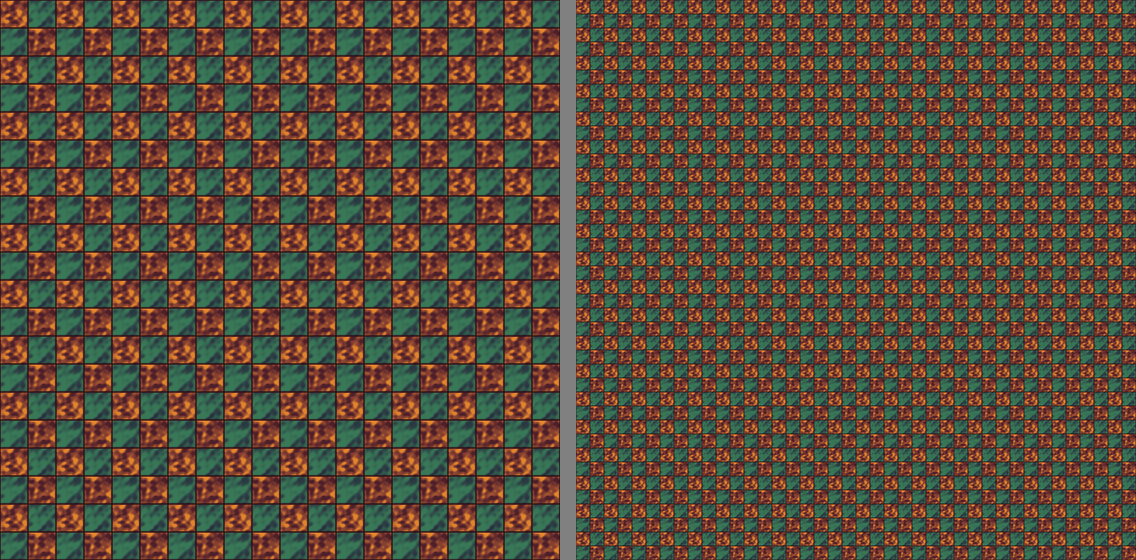
Left, the tile; right, the same tile 2 across and 2 down.
Write a WebGL 2 fragment shader that draws this pattern.

```glsl
#version 300 es
precision highp float;

uniform vec2 u_resolution;
out vec4 fragColor;

#define TILES 20.0        // tiles across and down, even
#define BLOCK 2           // tiles after which the grain repeats
#define GROUT_HALF 0.026  // half line width, in tiles
#define BEVEL 0.045       // width of the lit rim, in tiles
#define GROUT vec3(0.18, 0.06, 0.09)
#define RUST_DARK vec3(0.30, 0.12, 0.16)
#define RUST_MID vec3(0.54, 0.26, 0.19)
#define RUST_LIGHT vec3(0.88, 0.52, 0.17)
#define GREEN_DARK vec3(0.16, 0.20, 0.25)
#define GREEN_LIGHT vec3(0.22, 0.47, 0.34)

// Integer hash to 0..1
float hash(uvec2 p, uint seed) {
    uint h = p.x * 1597u + p.y * 51749u + seed * 7919u;
    h = (h ^ (h >> 15)) * 73244475u;
    h = (h ^ (h >> 13)) * 26699u;
    h ^= h >> 16;
    return float(h & 65535u) / 65535.0;
}

// Value noise that wraps after "period" lattice cells
float wrapNoise(vec2 p, ivec2 period, uint seed) {
    uvec2 size = uvec2(period);
    uvec2 a = uvec2(ivec2(floor(p)) + 4 * period) % size;
    uvec2 b = (a + 1u) % size;
    vec2 f = fract(p);
    f = f * f * (3.0 - 2.0 * f);
    float low = mix(hash(a, seed), hash(uvec2(b.x, a.y), seed), f.x);
    float high = mix(hash(uvec2(a.x, b.y), seed), hash(b, seed), f.x);
    return mix(low, high, f.y);
}

// Noise stretched along the rising diagonal
float diagonalNoise(vec2 p, ivec2 freq, uint seed) {
    vec2 q = vec2(p.x + p.y, p.y - p.x) * vec2(freq);
    return wrapNoise(q, freq * BLOCK, seed);
}

float straightNoise(vec2 p, ivec2 freq, uint seed) {
    return wrapNoise(p * vec2(freq), freq * BLOCK, seed);
}

vec3 rustColor(vec2 p) {
    float grain = 0.55 * diagonalNoise(p, ivec2(4, 6), 3u)
                + 0.45 * straightNoise(p, ivec2(7, 9), 11u);
    float heat = clamp(0.5 + (grain - 0.5) * 1.9, 0.0, 1.0);
    vec3 lower = mix(RUST_DARK, RUST_MID, smoothstep(0.05, 0.55, heat));
    return mix(lower, RUST_LIGHT, smoothstep(0.5, 1.0, heat));
}

vec3 greenColor(vec2 p) {
    float grain = 0.65 * diagonalNoise(p, ivec2(3, 5), 23u)
                + 0.35 * straightNoise(p, ivec2(7, 7), 37u);
    return mix(GREEN_DARK, GREEN_LIGHT, smoothstep(0.18, 0.72, grain));
}

void main() {
    vec2 grid = gl_FragCoord.xy / u_resolution * TILES;
    vec2 pixel = TILES / u_resolution;
    vec2 local = fract(grid);
    vec2 tile = floor(grid);
    vec2 blockPos = mod(grid, float(BLOCK));

    // Checkerboard of two mottled tiles
    bool isRust = mod(tile.x + tile.y, 2.0) > 0.5;
    vec3 color = isRust ? rustColor(blockPos) : greenColor(blockPos);

    // Rim: lit at the top and left, shaded at the bottom and right
    vec2 nearLow = 1.0 - smoothstep(vec2(GROUT_HALF), vec2(GROUT_HALF + BEVEL), local);
    vec2 nearHigh = 1.0 - smoothstep(vec2(GROUT_HALF), vec2(GROUT_HALF + BEVEL), 1.0 - local);
    float lit = max(nearLow.x, nearHigh.y);
    float shaded = max(nearLow.y, nearHigh.x);
    color *= 1.0 + (isRust ? 0.25 : 0.08) * lit - 0.12 * shaded;

    // Grout lines centred on the tile borders
    vec2 edge = min(local, 1.0 - local);
    vec2 inside = clamp((edge - GROUT_HALF) / pixel + 0.5, 0.0, 1.0);
    color = mix(GROUT, color, inside.x * inside.y);

    fragColor = vec4(color, 1.0);
}
```
